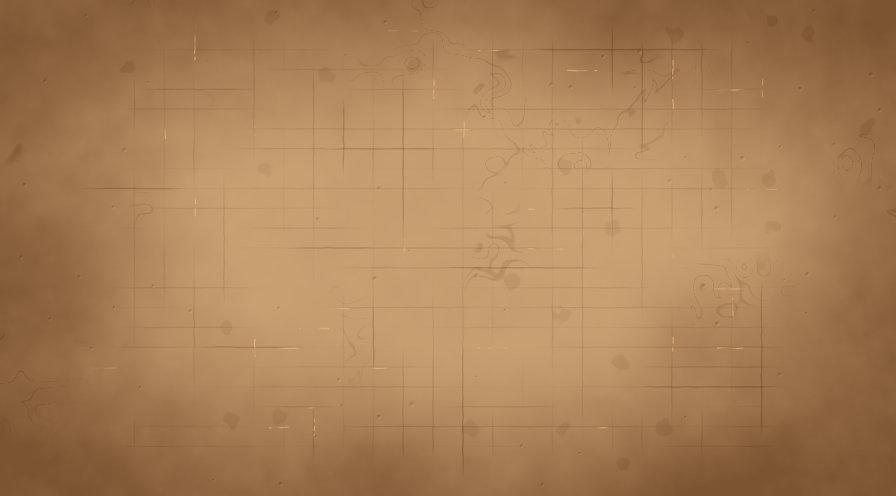
This texture is drawn by a Shadertoy shader. Its source:

```glsl
// Aged parchment: a warm oval glow darkened by stains and layered noise,
// scored by a worn grid of seams with chipped, lit edges.
// Scattered spots, pits and hairline cracks come from hashed cells and noise.

const vec3 DARK_TAN = vec3(0.52, 0.36, 0.22);
const vec3 LIGHT_TAN = vec3(0.78, 0.62, 0.44);
const vec3 CHIP_COLOR = vec3(0.93, 0.74, 0.51);
const vec2 GLOW_CENTER = vec2(0.51, 0.505);
const float GLOW_INNER = 0.38;
const float GLOW_OUTER = 1.30;
const vec2 GRID = vec2(30.0, 25.0);
const float SEAM_WIDTH = 0.0014;
const float FAINT_SEAM = 0.20;
const float STRONG_SEAM = 0.42;
const float PIT_CELLS = 15.0;
const float SPOT_CELLS = 10.0;

// Broad stains: centre, radius, darkening (negative lightens)
const vec4 STAINS[11] = vec4[11](
    vec4(0.05, 0.44, 0.13, 0.20), vec4(0.03, 0.08, 0.20, 0.12),
    vec4(0.43, 0.04, 0.13, 0.20), vec4(0.77, 0.32, 0.09, 0.20),
    vec4(0.69, 0.92, 0.13, 0.18), vec4(0.96, 0.96, 0.13, 0.15),
    vec4(0.95, 0.28, 0.22, 0.15), vec4(0.78, 0.02, 0.15, 0.15),
    vec4(0.20, 0.70, 0.20, -0.08), vec4(0.86, 0.52, 0.13, -0.16),
    vec4(0.16, 0.30, 0.12, -0.10));

// Deep seams: grid line, start, end
const vec3 ROWS[8] = vec3[8](
    vec3(22, 0.60, 0.79), vec3(17, 0.37, 0.49), vec3(15, 0.10, 0.20),
    vec3(5, 0.72, 0.86), vec3(14, 0.63, 0.70), vec3(12, 0.33, 0.42),
    vec3(7, 0.23, 0.33), vec3(11, 0.50, 0.66));
const vec3 COLUMNS[8] = vec3[8](
    vec3(11, 0.66, 0.79), vec3(20, 0.82, 0.94), vec3(21, 0.69, 0.91),
    vec3(15, 0.05, 0.30), vec3(25, 0.13, 0.42), vec3(13, 0.55, 0.82),
    vec3(20, 0.56, 0.64), vec3(12, 0.26, 0.38));

float hash(vec2 p) {
    vec3 q = fract(p.xyx * 0.1031);
    q += dot(q, q.yzx + 33.33);
    return fract((q.x + q.y) * q.z);
}

float noise(vec2 p) {
    vec2 i = floor(p), f = fract(p);
    f = f * f * (3.0 - 2.0 * f);
    return mix(mix(hash(i), hash(i + vec2(1, 0)), f.x),
               mix(hash(i + vec2(0, 1)), hash(i + 1.0), f.x), f.y);
}

float fbm(vec2 p) {
    float sum = 0.0, gain = 0.5;
    for (int i = 0; i < 5; i++) {
        sum += gain * noise(p);
        p = mat2(1.6, 1.2, -1.2, 1.6) * p + 17.3;
        gain *= 0.5;
    }
    return sum / 0.97;
}

float cover(float dist, float width, float pixel) {
    return clamp((width - dist) / pixel + 0.5, 0.0, 1.0);
}

// Strength of one seam: faint worn trace plus any deep stretch
float seamStrength(vec3 seams[8], float line, float along, float worn) {
    float s = FAINT_SEAM * smoothstep(0.30, 0.85, worn);
    for (int i = 0; i < 8; i++) {
        vec3 seam = seams[i];
        float span = smoothstep(seam.y - 0.02, seam.y + 0.02, along)
                   * (1.0 - smoothstep(seam.z - 0.02, seam.z + 0.02, along));
        s = max(s, STRONG_SEAM * span * step(abs(line - seam.x), 0.1) * (0.6 + 0.4 * worn));
    }
    return s;
}

void mainImage(out vec4 fragColor, in vec2 fragCoord) {
    vec2 uv = fragCoord / iResolution.xy;
    vec2 p = fragCoord / iResolution.y;
    float aspect = iResolution.x / iResolution.y;
    float pixel = 1.0 / iResolution.y;

    // Oval glow, stains and mottling
    float radius = length((uv - GLOW_CENTER) * 2.0);
    float tone = 1.0 - smoothstep(GLOW_INNER, GLOW_OUTER, radius);
    float edge = smoothstep(0.35, 1.0, radius);
    for (int i = 0; i < 11; i++) {
        vec2 d = (uv - STAINS[i].xy) * vec2(aspect, 1.0) / STAINS[i].z;
        tone -= STAINS[i].w * exp(-dot(d, d));
    }
    tone += (fbm(p * 4.0 + 3.1) - 0.5) * mix(0.12, 0.42, edge);
    tone += (fbm(p * 22.0 + 9.0) - 0.5) * mix(0.06, 0.20, edge);

    // Irregular round spots
    vec2 sc = floor(p * SPOT_CELLS);
    vec2 spotAt = 0.3 + 0.4 * vec2(hash(sc + 5.0), hash(sc + 31.0));
    float spotDist = length(fract(p * SPOT_CELLS) - spotAt) + 0.16 * (noise(p * 70.0) - 0.5);
    tone -= 0.13 * step(0.84, hash(sc + 71.0)) * (1.0 - smoothstep(0.11, 0.17, spotDist));

    // Worn grid
    vec2 g = uv * GRID;
    vec2 cell = floor(g);
    vec2 wobble = 0.04 * (vec2(noise(g.yx * 3.0), noise(g * 3.0 + 40.0)) - 0.5);
    vec2 side = (fract(g) - 0.5 + wobble) / GRID * vec2(aspect, 1.0);
    vec2 inset = smoothstep(vec2(0.08, 0.03), vec2(0.18, 0.12), uv)
               * smoothstep(vec2(0.08, 0.03), vec2(0.18, 0.12), 1.0 - uv);
    float worn = inset.x * inset.y;
    float column = seamStrength(COLUMNS, cell.x, uv.y, noise(vec2(cell.x * 7.3, g.y * 0.35)) * worn);
    float row = seamStrength(ROWS, cell.y, uv.x, noise(vec2(g.x * 0.30, cell.y * 5.7 + 60.0)) * worn);
    tone -= column * cover(abs(side.x), SEAM_WIDTH, pixel);
    tone -= row * cover(abs(side.y), SEAM_WIDTH, pixel);

    // Hairline cracks in scattered patches
    float ridge = abs(noise(p * 17.0 + 3.0 * noise(p * 24.0)) - 0.5) / 24.0;
    float patchMask = smoothstep(0.70, 0.82, noise(p * 7.0 + 50.0));
    tone -= 0.24 * patchMask * cover(ridge, 0.0010, pixel);

    // Small pits, shaded above and lit below
    vec2 pc = floor(p * PIT_CELLS);
    vec2 pitAt = 0.2 + 0.6 * vec2(hash(pc + 11.0), hash(pc + 47.0));
    vec2 pit = (fract(p * PIT_CELLS) - pitAt) / PIT_CELLS;
    float pitSize = mix(0.002, 0.005, hash(pc + 83.0));
    float relief = clamp(dot(pit, vec2(-0.6, 0.8)) / pitSize, -1.0, 1.0);
    tone -= 0.40 * step(0.83, hash(pc + 19.0)) * cover(length(pit), pitSize, pixel) * (relief + 0.25);

    vec3 color = mix(DARK_TAN, LIGHT_TAN, clamp(tone, -0.12, 1.05));

    // Chipped bright edges beside a few seams
    float chipRow = step(0.955, hash(cell + 101.0)) * cover(abs(side.y + 0.002), 0.0012, pixel);
    float chipColumn = step(0.975, hash(cell + 137.0)) * cover(abs(side.x - 0.002), 0.0012, pixel);
    float flake = smoothstep(0.30, 0.70, noise(g * 5.0));
    color = mix(color, CHIP_COLOR, 0.65 * worn * flake * max(chipRow, chipColumn));

    fragColor = vec4(color, 1.0);
}
```
